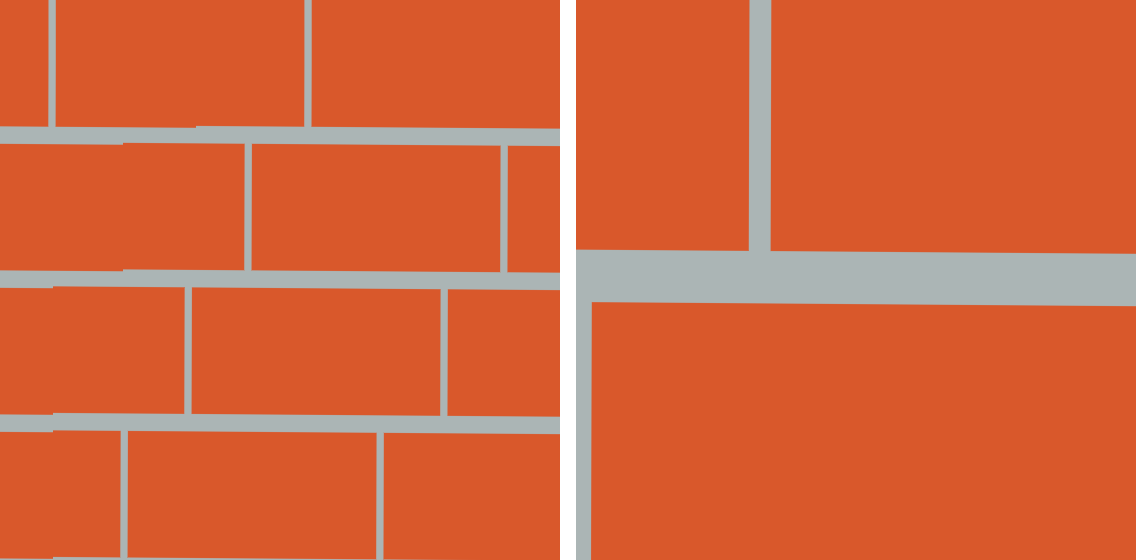
Left: the whole. Right: its middle third, enlarged.
Reproduce this texture procedurally as a WebGL 1 fragment shader.

```glsl
precision highp float;

uniform vec2 u_resolution;

// Vertical drift of a course: a slight slope with one small step back
float courseDrift(float x, float course) {
  float stepX = max(0.35 - 0.13 * course, 0.095);
  return 0.0075 * x - 0.0034 * step(stepX, x);
}

// Signed distance to the bricks, negative inside; y runs downwards
float brickDistance(vec2 p) {
  float v = (p.y + 0.016) / 0.2572;
  float course = floor(v);

  // Bed joints; the top course runs off the canvas
  float y = (fract(v) - 0.5) * 0.2572 - courseDrift(p.x, course);
  if (course < 0.5) y = max(y, 0.0);
  float bed = abs(y) - 0.113;

  // Upright joints, stepping left course by course
  float jointX = 0.5501 - 0.1071 * course - 0.0072 * step(2.5, course);
  float x = mod(p.x - jointX + 0.2285, 0.457) - 0.2285;
  float upright = 0.0065 - abs(x + 0.003 * y);

  return max(bed, upright);
}

void main() {
  vec2 uv = gl_FragCoord.xy / u_resolution;
  float blur = 0.7 / min(u_resolution.x, u_resolution.y);

  vec3 brick = vec3(0.85, 0.345, 0.17);
  vec3 mortar = vec3(0.67, 0.71, 0.71);

  float d = brickDistance(vec2(uv.x, 1.0 - uv.y));
  gl_FragColor = vec4(mix(brick, mortar, smoothstep(-blur, blur, d)), 1.0);
}
```
